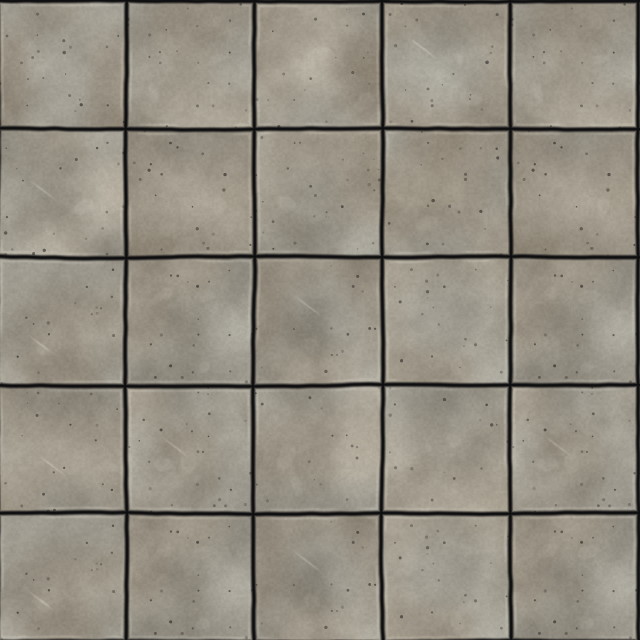
Give the GLSL for this texture, as a Shadertoy shader.

```glsl
// Worn grey-beige square tiles, five by five, with thin dark uneven joints.
#define TILES 5.0
#define OFFSET vec2(0.003, 0.002)
#define JOINT_CORE 0.006
#define JOINT_EDGE 0.026
#define WOBBLE 0.016
#define RIM_LIGHT 0.34
#define MOTTLE 1.25
#define GRAIN 0.055
#define JOINT_COLOR vec3(0.055, 0.053, 0.060)
#define STAIN_COLOR vec3(0.50, 0.47, 0.42)
#define CLAY_COLOR vec3(0.685, 0.665, 0.615)

float hash(vec2 p) {
    vec3 q = fract(vec3(p.xyx) * 0.1031);
    q += dot(q, q.yzx + 33.33);
    return fract((q.x + q.y) * q.z);
}

vec2 hash2(vec2 p) {
    return vec2(hash(p), hash(p + 41.7));
}

float noise(vec2 p) {
    vec2 i = floor(p), f = fract(p);
    f = f * f * (3.0 - 2.0 * f);
    return mix(mix(hash(i), hash(i + vec2(1, 0)), f.x),
               mix(hash(i + vec2(0, 1)), hash(i + vec2(1, 1)), f.x), f.y);
}

float fbm(vec2 p) {
    float sum = 0.0, amp = 0.53;
    for (int i = 0; i < 4; i++) {
        sum += amp * noise(p);
        p = mat2(1.6, 1.2, -1.2, 1.6) * p + 7.3;
        amp *= 0.5;
    }
    return sum;
}

// Distance to the nearest joint across one axis, in tile widths
float jointDistance(float across, float along) {
    float line = round(across);
    float seed = line * 19.0 + 5.0;
    float bend = noise(vec2(along * 1.3, seed)) - 0.5;
    float chip = noise(vec2(along * 9.0, seed + 60.0)) - 0.5;
    return abs(across - line - WOBBLE * (bend + 0.35 * chip));
}

// Pale scuffs: irregular ellipses and one fine scratch
float scuffs(vec2 f, vec2 seed) {
    float wear = 0.0;
    for (int i = 0; i < 4; i++) {
        vec2 key = seed + float(i) * 13.1;
        vec2 d = f - (0.12 + 0.76 * hash2(key));
        float a = 6.283 * hash(key + 3.0);
        d = mat2(cos(a), sin(a), -sin(a), cos(a)) * d;
        float r = length(d * vec2(1.0, 1.7)) + 0.07 * (noise(f * 14.0 + key) - 0.5);
        float size = 0.03 + 0.07 * hash(key + 8.0);
        wear += step(0.5, hash(key + 5.0)) * smoothstep(size + 0.025, size - 0.025, r);
    }
    vec2 d = f - (0.25 + 0.4 * hash2(seed + 77.0));
    d = mat2(0.8, 0.6, -0.6, 0.8) * d;
    float scratch = smoothstep(0.014, 0.003, abs(d.y)) * smoothstep(0.15, 0.04, abs(d.x));
    return 0.16 * min(wear, 1.0) + 0.35 * scratch * step(0.75, hash(seed + 90.0));
}

// Small dark pits scattered over a fine grid
float pits(vec2 f, vec2 seed) {
    vec2 g = f * 24.0, cell = floor(g), key = cell + seed;
    vec2 center = 0.3 + 0.4 * hash2(key + 9.0);
    float radius = 0.1 + 0.2 * hash(key + 17.0);
    float dotMask = smoothstep(radius + 0.14, radius - 0.08, length(fract(g) - center));
    return dotMask * step(0.965, hash(key)) * (0.25 + 0.6 * hash(key + 23.0));
}

void mainImage(out vec4 fragColor, in vec2 fragCoord) {
    vec2 p = (fragCoord / iResolution.xy + OFFSET) * TILES;
    vec2 f = fract(p), id = mod(floor(p), TILES);

    // The last column and the bottom row reuse the wear of earlier tiles
    if (id.x > 3.5) id.x = 1.0;
    if (id.y < 0.5) id.y = 2.0;
    vec2 seed = id * vec2(37.0, 53.0) + 11.0;

    // Mottling, a paler middle and one broad stain per tile
    float tone = 0.68 + MOTTLE * (fbm(f * 2.3 + seed) - 0.5);
    tone += 0.16 * (hash(seed + 2.0) - 0.5);
    tone += 0.12 * (exp(-5.0 * dot(f - 0.5, f - 0.5)) - 0.5);
    vec2 stain = f - hash2(seed + 31.0);
    float stainAmount = pow(hash(seed + 6.0), 2.0);
    tone -= 0.45 * stainAmount * exp(-9.0 * dot(stain, stain)) * (0.5 + noise(f * 7.0 + seed));
    tone += scuffs(f, seed);

    // Pale worn rim along the joints
    float dx = jointDistance(p.x, p.y), dy = jointDistance(p.y, p.x);
    float d = min(dx, dy);
    float rim = exp(-pow((d - 0.036) / 0.010, 2.0));
    tone += RIM_LIGHT * rim * smoothstep(0.25, 0.7, noise(p * 4.0 + 15.0));

    vec3 color = mix(STAIN_COLOR, CLAY_COLOR, clamp(tone, -0.1, 1.15));
    color += (noise(f * 2.0 + seed + 70.0) - 0.5) * vec3(0.018, 0.0, -0.018);
    color += GRAIN * (0.6 * noise(p * 48.0) + 0.4 * noise(p * 95.0) - 0.5);
    color *= 1.0 - 0.55 * pits(f, seed);

    // Dark joints with soft edges
    float aa = 0.5 * TILES / iResolution.y;
    float joint = 1.0 - smoothstep(JOINT_CORE - aa, JOINT_EDGE + aa, d);
    fragColor = vec4(mix(color, JOINT_COLOR, joint), 1.0);
}
```
